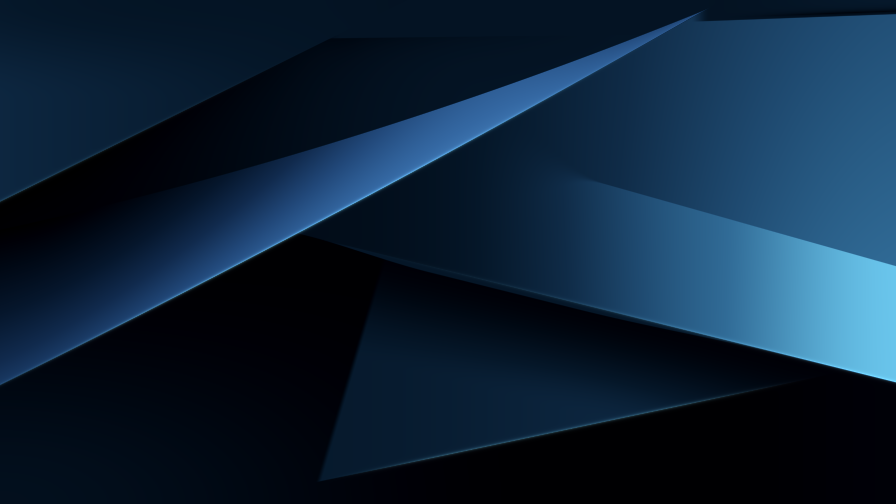
This background is drawn by a Shadertoy shader. Its source:

```glsl
// Overlapping dark blue panels with a bright diagonal blade and thin lit edges.
#define EDGE_WIDTH 0.0022
#define EDGE_GLOW 0.55
#define BLADE_TIP_X 1.396
#define BLADE_LOW_BOW 0.013
#define BLADE_HIGH_BOW 0.033
#define SLIVER_DEPTH 0.012
#define SHADOW_REACH 0.22
#define EDGE_COLOR vec3(0.45, 0.76, 0.84)

// Six-step blue ramp, extended linearly past both ends.
vec3 blueRamp(float tone) {
    vec3 ramp[6] = vec3[6](
        vec3(0.00, 0.03, 0.07), vec3(0.02, 0.09, 0.16),
        vec3(0.06, 0.17, 0.28), vec3(0.12, 0.29, 0.44),
        vec3(0.19, 0.42, 0.59), vec3(0.31, 0.61, 0.77));
    int i = clamp(int(floor(tone)), 0, 4);
    return max(mix(ramp[i], ramp[i + 1], tone - float(i)), 0.0);
}

// Height of p above the line through point a with the given slope.
float above(vec2 p, vec2 a, float slope) {
    return p.y - a.y - slope * (p.x - a.x);
}

float cover(float d) {
    float aa = 0.8 / iResolution.y;
    return smoothstep(-aa, aa, d);
}

float edgeLine(float d) {
    return exp(-abs(d) / EDGE_WIDTH);
}

void mainImage(out vec4 fragColor, in vec2 fragCoord) {
    vec2 p = fragCoord / iResolution.xy * vec2(16.0 / 9.0, 1.0);
    float x = p.x, y = p.y;

    // Signed heights over the main edges
    float t = x / BLADE_TIP_X;
    float bow = 4.0 * t * (1.0 - t);
    float bladeLow = above(p, vec2(0.0, 0.236), 0.532) + BLADE_LOW_BOW * bow;
    float bladeHigh = above(p, vec2(0.0, 0.544), 0.3116) + BLADE_HIGH_BOW * bow;
    float bandLow = above(p, vec2(0.59, 0.537), -0.249);
    float crease = above(p, vec2(1.111, 0.66), -0.282);
    float wedgeLow = above(p, vec2(0.63, 0.044), 0.21);
    float cornerLow = above(p, vec2(0.0, 0.6), 0.494);
    float stripLow = above(p, vec2(0.66, 0.924), 0.012);
    float topLow = above(p, vec2(1.396, 0.958), 0.037);

    // Dark floor
    float tone = -0.7 + 1.2 * smoothstep(0.5, 0.0, y) * smoothstep(1.1, 0.0, x)
               + 0.25 * smoothstep(1.4, 1.8, x);

    // Lower wedge, shaded by the band over it
    float wedgeTone = mix(-0.5, 1.1 + 0.6 * exp(-8.0 * (x - 1.25) * (x - 1.25)),
                          smoothstep(0.0, SHADOW_REACH, -bandLow));
    float wedgeLeft = x - 0.63 - 0.296 * (y - 0.044);
    float wedge = cover(wedgeLow) * smoothstep(-0.004, 0.008, wedgeLeft);
    tone = mix(tone, wedgeTone, wedge);

    // Thin sliver below the band
    float sliverDepth = SLIVER_DEPTH * smoothstep(0.6, 0.85, x) * smoothstep(1.6, 1.15, x);
    float sliver = cover(bandLow + sliverDepth) * smoothstep(0.6, 0.7, x);
    tone = mix(tone, 0.9, sliver * smoothstep(1.6, 1.4, x));

    // Right panel and the brighter band under its crease
    float rightTone = 0.3 + 3.3 * smoothstep(0.6, 1.85, x)
                    + 1.6 * (0.72 - y) * smoothstep(1.0, 1.7, x);
    float lift = smoothstep(0.85, 1.4, x) + 0.9 * smoothstep(1.4, 1.78, x);
    float creaseSoft = mix(0.12, 0.8 / iResolution.y, smoothstep(0.95, 1.2, x));
    float band = smoothstep(-creaseSoft, creaseSoft, -crease);
    rightTone += band * lift * (1.0 - 0.9 * max(-crease, 0.0));
    tone = mix(tone, rightTone, cover(bandLow) * cover(-bladeLow));

    // Top right strip with a narrow shadow
    float topTone = 0.7 + 0.4 * smoothstep(1.4, 1.8, x)
                  - 1.3 * exp(-abs(topLow - 0.006) / 0.005) * smoothstep(1.42, 1.7, x);
    tone = mix(tone, topTone, cover(topLow) * smoothstep(1.37, 1.41, x));

    // Panel behind the blade and the strip above it
    float backTone = -0.5 + 1.3 * smoothstep(0.1, 0.95, x)
                   - 0.35 * exp(-15.0 * max(-cornerLow, 0.0));
    float stripShade = exp(-30.0 * max(-stripLow, 0.0)) * smoothstep(1.3, 0.8, x);
    backTone -= 0.3 * stripShade * smoothstep(0.6, 0.7, x);
    backTone = mix(backTone, 0.75, cover(stripLow) * smoothstep(0.62, 0.68, x));
    tone = mix(tone, backTone, cover(bladeLow) * smoothstep(1.43, 1.38, x));

    // Upper left corner panel
    float cornerTone = 1.75 - 1.3 * x - 0.7 * smoothstep(0.8, 1.0, y) * smoothstep(0.9, 0.0, x);
    tone = mix(tone, cornerTone, cover(cornerLow) * smoothstep(0.9, 0.8, x));

    // Diagonal blade
    float across = clamp(bladeLow / max(bladeLow - bladeHigh, 0.001), 0.0, 1.0);
    float tipFade = 0.8 * smoothstep(1.0, 1.4, x);
    float bladeTone = mix(2.5 + 1.7 * smoothstep(0.0, 0.9, x),
                          -0.8 + 4.5 * smoothstep(0.05, 1.0, x), across) - tipFade;
    float blade = cover(bladeLow) * cover(-bladeHigh);
    tone = mix(tone, bladeTone, blade);
    vec3 color = blueRamp(tone) * mix(vec3(1.0), vec3(1.08, 0.97, 1.08), blade);

    // Lit edges
    float lit = edgeLine(bladeLow) * smoothstep(1.4, 0.7, x) * smoothstep(-0.3, 0.5, x);
    lit += 0.45 * edgeLine(cornerLow) * smoothstep(0.65, 0.0, x);
    lit += 0.6 * edgeLine(bandLow) * smoothstep(0.6, 1.7, x);
    lit += 0.65 * edgeLine(wedgeLow) * smoothstep(0.62, 0.9, x) * smoothstep(1.64, 1.3, x);
    color += EDGE_GLOW * EDGE_COLOR * lit;

    fragColor = vec4(clamp(color, 0.0, 1.0), 1.0);
}
```
